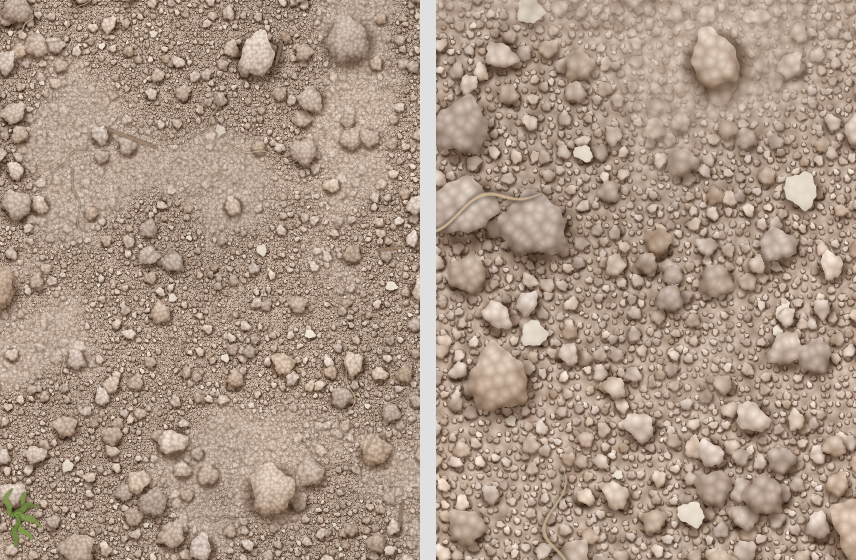
Left, the full canvas; right, a detail of the centre.
A Shadertoy shader for this texture:

```glsl
#define CLOD_TONE 0.785
#define GROUND_TONE 0.72
#define TONE_SPREAD 0.17
#define RIM_DARKNESS 0.20
#define SKY_LIGHT 0.09
#define SHADOW_TINT vec3(0.58, 0.52, 0.47)
#define FINEST_GRAINS 140.0
#define DUST 0.65
#define STRANDS 26

vec3 hash3(vec2 p) {
    vec3 h = fract(p.xyx * vec3(0.1031, 0.1030, 0.0973));
    h += dot(h, h.yxz + 33.33);
    return fract((h.xxy + h.yzz) * h.zyx);
}

mat2 turn(float a) {
    return mat2(cos(a), sin(a), -sin(a), cos(a));
}

float layeredSines(vec2 p) {
    float sum = 0.0, amp = 0.5;
    for (int i = 0; i < 4; i++) {
        p = turn(1.1) * p * 1.7 + 2.3;
        sum += amp * sin(p.x + 1.4 * sin(p.y));
        amp *= 0.6;
    }
    return sum;
}

// Distance to the nearest scattered point
float cellular(vec2 p) {
    float nearest = 2.0;
    for (int y = -1; y <= 1; y++)
    for (int x = -1; x <= 1; x++) {
        vec2 id = floor(p) + vec2(x, y);
        nearest = min(nearest, length(id + hash3(id).xy - p));
    }
    return nearest;
}

// Brown ramp from shaded crevice to pale dust
vec3 soil(float tone) {
    float t = clamp(tone, 0.12, 0.97);
    return t - vec3(0.0, 0.06, 0.11) - vec3(0.0, 0.12, 0.20) * t * (1.0 - t);
}

// Coarse lumps gather toward the borders
float looseness(vec2 uv) {
    vec2 c = uv - vec2(0.56, 0.70);
    return clamp(0.3 + 1.1 * dot(c, c) + 0.4 * layeredSines(uv * 5.0), 0.05, 1.0);
}

// One size class of domed, irregular lumps with contact shadows
void addClods(inout vec3 col, vec2 uv, float freq, int level, float grit) {
    vec2 p = uv * freq;
    float top = 0.0, cover = 0.0, shadow = 0.0;
    vec3 clod = col;
    for (int y = -1; y <= 1; y++)
    for (int x = -1; x <= 1; x++) {
        vec2 id = floor(p) + vec2(x, y);
        vec3 h = hash3(id + 37.0 * float(level));
        vec3 k = hash3(id + 53.0 * float(level) + 211.0);
        vec2 center = id + 0.5 + 0.7 * (h.xy - 0.5);
        float loose = mix(1.0, looseness(center / freq), float(level) / 4.0);
        if (k.x > pow(0.72, float(level)) * loose) continue;

        float radius = mix(0.28, 0.54, h.z * h.z);
        vec2 q = (p - center) / radius;
        vec2 s = turn(k.y * 6.283) * q * vec2(1.0, 1.0);
        s.x *= mix(1.0, 1.4, k.z);
        float a = atan(s.y, s.x);
        float d = length(s) * (1.0 + 0.10 * sin(3.0 * a + 20.0 * h.x)
                + 0.07 * sin(5.0 * a + 30.0 * h.y) + 0.03 * sin(11.0 * a + 9.0 * k.z));
        float soft = min(0.9, freq / (radius * iResolution.x));
        float body = 1.0 - smoothstep(1.0 - soft, 1.0 + 0.5 * soft, d);
        shadow = max(shadow, 1.0 - smoothstep(0.75, 1.4, length(q + vec2(-0.08, 0.22))));
        cover = max(cover, body);

        float height = radius * (1.6 - d);
        if (height > top) {
            top = height;
            float rim = smoothstep(0.55, 1.1, d) * (0.75 - 0.45 * q.y);
            float tone = CLOD_TONE + TONE_SPREAD * (k.z - 0.5) + SKY_LIGHT * q.y
                       - RIM_DARKNESS * rim + grit;
            clod = soil(tone) + (h.x - 0.5) * vec3(0.02, 0.0, -0.03);
            // Rare chalky stones
            if (level > 0 && level < 4 && h.y > 0.965) clod = mix(clod, vec3(0.95, 0.92, 0.86), 0.75);
        }
    }
    col *= mix(vec3(1.0), SHADOW_TINT, shadow);
    col = mix(col, clod, cover);
}

// Rootlets, a few twigs, and a green tuft at the lower left
void addStrands(inout vec3 col, vec2 uv) {
    float pixel = 1.0 / iResolution.x;
    for (int i = 0; i < STRANDS; i++) {
        vec3 h = hash3(vec2(i, 71)), k = hash3(vec2(i, 139));
        bool leaf = i < 6, twig = i > STRANDS - 5;
        vec2 start = leaf ? vec2(0.03, 0.10) : h.xy * vec2(1.0, 1.333);
        float len = leaf ? 0.07 : mix(0.06, 0.19, k.x);
        float width = leaf ? 0.007 : (twig ? 0.004 : 0.0014);
        vec2 q = turn(leaf ? float(i) * 0.6 - 1.7 : h.z * 6.283) * (uv - start);
        float along = q.x / len;
        float bend = twig ? 0.0 : len * 0.13 * (sin(along * 4.0 + 6.0 * k.y) + 0.4 * sin(along * 11.0));
        float taper = sqrt(max(0.0, 4.0 * along * (1.0 - along)));
        float d = abs(q.y - bend) - width * taper;
        float inside = step(0.0, along) * step(along, 1.0);
        vec3 tint = leaf ? vec3(0.47, 0.57, 0.27) : (twig ? vec3(0.60, 0.49, 0.40) : vec3(0.85, 0.74, 0.60));
        col *= 1.0 - 0.25 * inside * (1.0 - smoothstep(0.0, 0.005, d));
        col = mix(col, tint * (0.9 + 0.2 * k.z), 0.85 * inside * (1.0 - smoothstep(-pixel, pixel, d)));
    }
}

void mainImage(out vec4 fragColor, in vec2 fragCoord) {
    vec2 uv = fragCoord / iResolution.x;
    float grit = 0.22 * (0.45 - cellular(uv * 115.0)) + 0.035 * layeredSines(uv * 50.0);
    float drift = layeredSines(uv * 4.0 + 7.0);
    vec3 col = soil(GROUND_TONE + grit);

    // Fine crumbs, then settled dust, then coarse lumps
    float dust = DUST * smoothstep(0.05, 0.75, layeredSines(uv * 4.5 + 3.0) + 0.15);
    for (int level = 0; level < 5; level++) {
        addClods(col, uv, FINEST_GRAINS * exp2(-float(level)), level, grit);
        if (level == 2) col = mix(col, soil(0.79 + grit), dust);
    }
    addStrands(col, uv);
    fragColor = vec4(clamp(col * (1.0 + 0.04 * drift), 0.0, 1.0), 1.0);
}
```
